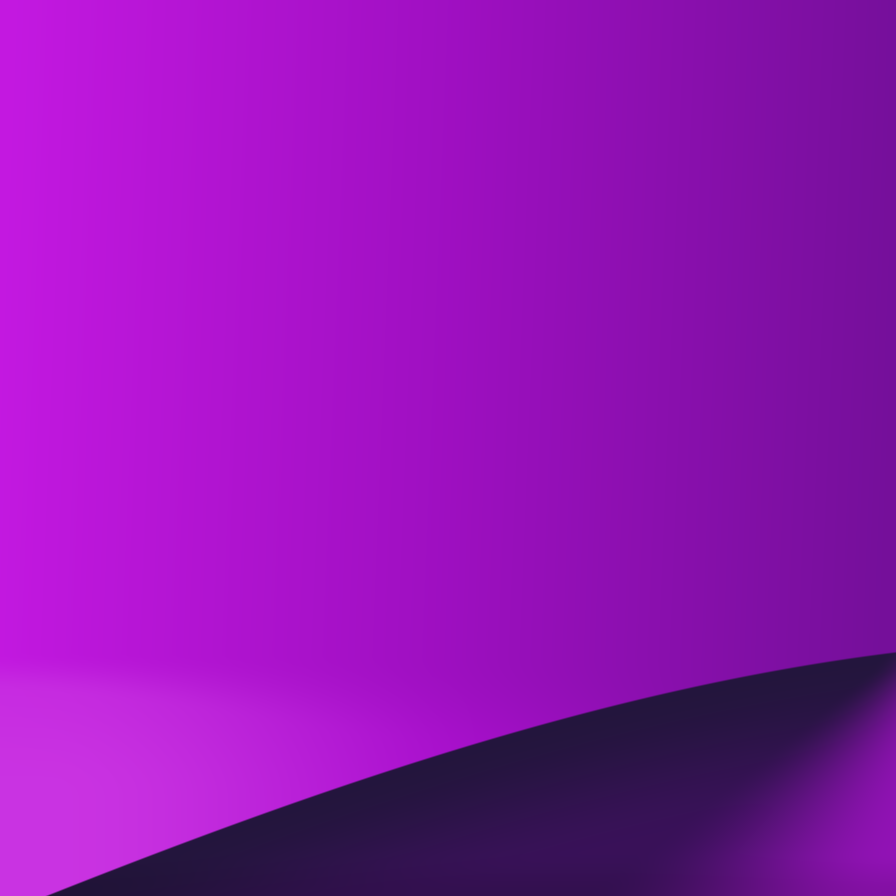
Write a three.js fragment shader that draws this background.

```glsl
// Magenta to violet backdrop with a soft lower sheen and a dark curved fold lit from the right.
varying vec2 vUv;

const vec3 MAGENTA = vec3(0.765, 0.095, 0.880);
const vec3 PURPLE = vec3(0.622, 0.060, 0.757);
const vec3 VIOLET = vec3(0.458, 0.058, 0.605);
const vec3 SHEEN = vec3(0.790, 0.200, 0.885);
const vec3 SHEEN_FAR = vec3(0.665, 0.055, 0.810);
const vec3 FOLD_EDGE = vec3(0.138, 0.082, 0.238);
const vec3 FOLD_DEEP = vec3(0.222, 0.068, 0.345);
const vec3 FOLD_LIGHT = vec3(0.570, 0.070, 0.710);

const float EDGE_SOFTNESS = 0.0014;

// Three-stop gradient with its middle stop at t = 0.5.
vec3 gradient3(vec3 a, vec3 b, vec3 c, float t) {
  float s = clamp(t, 0.0, 1.0) * 2.0;
  return s < 1.0 ? mix(a, b, s) : mix(b, c, s - 1.0);
}

// Height of the fold's upper rim at x.
float rimHeight(float x) {
  return -0.0208 + x * (0.4028 - x * (0.0501 + 0.06 * x));
}

// Wall gradient, slightly tilted so that it darkens downward.
vec3 backdrop(vec2 p) {
  return gradient3(MAGENTA, PURPLE, VIOLET, p.x + 0.04 * (0.7 - p.y));
}

// Sheen coverage: a soft upper border that widens and fades to the right.
float sheenAmount(vec2 p) {
  float top = 0.272 - 0.01 * p.x;
  float feather = mix(0.045, 0.11, smoothstep(0.0, 0.6, p.x));
  float border = smoothstep(0.0, feather, top - p.y);
  float depth = mix(0.65, 1.0, smoothstep(0.0, 0.16, top - p.y));
  return border * depth * (1.0 - smoothstep(0.35, 0.85, p.x));
}

// Fold interior: dark under the rim, with light spreading from the right.
vec3 foldColor(vec2 p, float depth) {
  vec3 shade = mix(FOLD_EDGE, FOLD_DEEP, smoothstep(0.0, 0.16, depth));
  float center = 0.82 + 0.8 * p.y;
  float spread = mix(0.17, 0.05, clamp(p.y / 0.25, 0.0, 1.0));
  float light = smoothstep(-spread, spread, p.x - center);
  float floorShade = mix(0.9, 1.0, smoothstep(0.0, 0.05, p.y));
  return mix(shade, FOLD_LIGHT, light) * floorShade;
}

void main() {
  vec2 p = vUv;

  // Wall and sheen
  vec3 color = backdrop(p);
  vec3 sheen = mix(SHEEN, SHEEN_FAR, smoothstep(0.05, 0.6, p.x));
  color = mix(color, sheen, sheenAmount(p));

  // Fold
  float depth = rimHeight(p.x) - p.y;
  float mask = smoothstep(-EDGE_SOFTNESS, EDGE_SOFTNESS, depth);
  color = mix(color, foldColor(p, depth), mask);

  gl_FragColor = vec4(color, 1.0);
}
```
